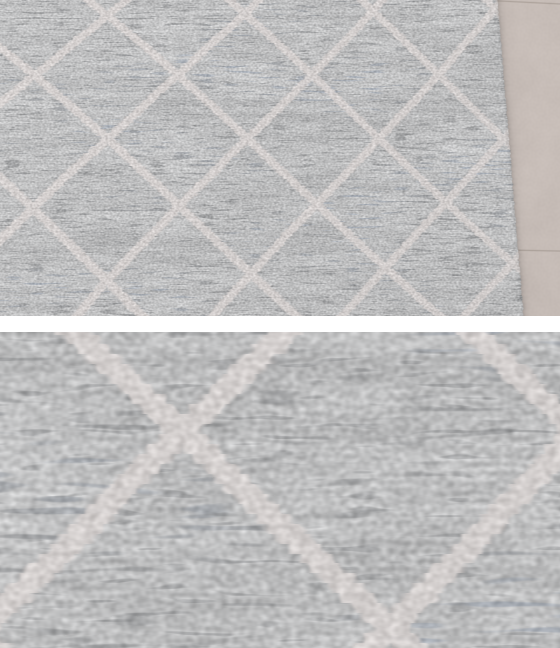
Top, the full canvas; bottom, a detail of the centre.
Give the GLSL for this pattern, as a Shadertoy shader.

```glsl
// Flat-woven pale grey rug with a cream diamond lattice, its right edge lying on beige floor tiles.

const vec3 GROUND_COLOR = vec3(0.748, 0.750, 0.753);
const vec3 STREAK_GREY  = vec3(0.570, 0.575, 0.582);
const vec3 STREAK_BLUE  = vec3(0.625, 0.660, 0.710);
const vec3 LINE_COLOR   = vec3(0.838, 0.818, 0.812);
const vec3 TILE_COLOR   = vec3(0.785, 0.746, 0.724);
const vec3 GROUT_COLOR  = vec3(0.660, 0.620, 0.590);
const float HALF_CELL   = 0.21;    // half a diamond, in canvas heights
const float LINE_HALF   = 0.0126;  // half the width of a lattice line
const float LINE_SOFT   = 0.0022;  // softness of the woolly line edge
const float KNOT        = 0.0105;  // height of one step along a line
const vec2 WEAVE        = vec2(0.0125, 0.0092); // thread period
const float EDGE_TOP    = 1.574;   // right border of the rug
const float EDGE_SLOPE  = 0.083;
const float GROUT_HALF  = 0.0018;
const float TAU         = 6.2831853;

float hash(vec2 cell) {
    uvec2 q = uvec2(ivec2(cell)) * uvec2(1597u, 3812u) + 7919u;
    uint h = (q.x ^ (q.y << 7)) * 747797u;
    h = (h ^ (h >> 15)) * 739981u;
    h = (h ^ (h >> 13)) * 915751u;
    return float((h ^ (h >> 16)) & 65535u) / 65535.0;
}

float cornerGradient(vec2 cell, vec2 offset) {
    float angle = TAU * hash(cell);
    return dot(vec2(cos(angle), sin(angle)), offset);
}

float gradientNoise(vec2 p) {
    vec2 i = floor(p), f = p - i;
    vec2 u = f * f * f * (f * (f * 6.0 - 15.0) + 10.0);
    vec2 e = vec2(1.0, 0.0);
    return mix(mix(cornerGradient(i, f), cornerGradient(i + e, f - e), u.x),
               mix(cornerGradient(i + e.yx, f - e.yx), cornerGradient(i + 1.0, f - 1.0), u.x), u.y);
}

// Perspective: canvas position (y downward) to half-cell lattice coordinates.
vec2 latticeCoord(vec2 p) {
    float y = p.y - 0.439;
    float x = p.x - 0.057 * (p.x - 0.35) * y;
    float column = -0.445 + x * (4.136 + 0.336 * x);
    float row = y * (4.77 + 0.12 * p.x + (0.9 * p.x - 1.15) * y);
    return vec2(column, row);
}

// Distance to the nearest of both families of diagonals.
float latticeDistance(vec2 g) {
    vec2 d = abs(mod(vec2(g.x + g.y, g.x - g.y), 2.0) - 1.0);
    return min(d.x, d.y) * HALF_CELL * 0.7071;
}

// Yarn relief with alternate threads offset, plus irregular thickness.
float weaveRelief(vec2 p) {
    vec2 q = p / WEAVE;
    q.y += 0.35 * gradientNoise(p * vec2(9.0, 14.0));
    float shift = 0.5 * mod(floor(q.y), 2.0);
    float threads = sin(TAU * (q.x + shift)) * 0.5 + cos(TAU * q.y) * 0.5;
    float yarn = gradientNoise(p * vec2(95.0, 140.0));
    float fibre = gradientNoise(p * vec2(135.0, 175.0) + 200.0);
    return 0.018 * threads + 0.090 * yarn + 0.085 * fibre;
}

vec3 rugGround(vec2 p) {
    float broad = gradientNoise(p * vec2(1.6, 7.0) + 31.0);
    float bands = gradientNoise(p * vec2(4.5, 45.0) + 57.0);
    float fine = gradientNoise(p * vec2(20.0, 145.0) + 11.0);
    float dashes = gradientNoise(p * vec2(13.0, 112.0) + 83.0);
    float blueArea = smoothstep(-0.10, 0.45, gradientNoise(p * vec2(2.3, 6.0) + 140.0));

    vec3 color = GROUND_COLOR + 0.045 * broad + 0.055 * bands + 0.085 * fine;
    vec3 streak = mix(STREAK_GREY, STREAK_BLUE, blueArea);
    float dash = smoothstep(0.16, 0.46, dashes + 0.25 * broad);
    color = mix(color, streak, 0.66 * dash);
    float thin = smoothstep(0.24, 0.50, fine - 0.25 * bands);
    return mix(color, STREAK_GREY, 0.60 * thin);
}

vec3 rugColor(vec2 p, float px) {
    // The lattice advances in small weft steps
    float snappedY = (floor(p.y / KNOT) + 0.5) * KNOT;
    vec2 stepped = vec2(p.x, mix(p.y, snappedY, 0.55));
    vec2 g = latticeCoord(stepped) + 0.012 * gradientNoise(p * 7.0 + 9.0);
    float ragged = 0.0050 * gradientNoise(p * vec2(70.0, 95.0) + 25.0);
    float d = latticeDistance(g) - LINE_HALF + ragged;
    float soft = LINE_SOFT + 0.7 * px;
    float line = 1.0 - smoothstep(-soft, soft, d);

    vec3 ground = rugGround(p) * (1.0 - 0.03 * exp(-max(d, 0.0) / 0.004));
    vec3 cream = LINE_COLOR + 0.065 * gradientNoise(p * vec2(75.0, 100.0) + 44.0);
    vec3 color = mix(ground, cream, 0.90 * line);
    return color + weaveRelief(p) * mix(1.0, 0.85, line);
}

vec3 floorColor(vec2 p, float edge, float px) {
    float mottling = gradientNoise(p * vec2(9.0, 6.0)) + 0.5 * gradientNoise(p * 27.0 + 5.0);
    vec3 color = TILE_COLOR + 0.022 * mottling + 0.012 * gradientNoise(p * 110.0);
    float joint = min(abs(p.y - 0.793 - 0.02 * (p.x - 1.7)), abs(p.y - 0.004 - 0.05 * (p.x - 1.6)));
    color = mix(color, GROUT_COLOR, 0.9 * (1.0 - smoothstep(GROUT_HALF - px, GROUT_HALF + px, joint)));
    return color * (1.0 - 0.16 * exp(-max(edge, 0.0) / 0.010));
}

void mainImage(out vec4 fragColor, in vec2 fragCoord) {
    float px = 1.0 / iResolution.y;
    vec2 p = vec2(fragCoord.x, iResolution.y - fragCoord.y) * px;

    // Slightly frayed border between rug and floor
    float edge = p.x - EDGE_TOP - EDGE_SLOPE * p.y + 0.004 * gradientNoise(vec2(3.3, p.y * 110.0));
    float onFloor = smoothstep(-px, px, edge);
    vec3 rug = rugColor(p, px) * (1.0 - 0.07 * smoothstep(-0.012, 0.0, edge));
    vec3 color = mix(rug, floorColor(p, edge, px), onFloor);

    // Soft daylight, brighter at the upper left
    color *= 1.012 - 0.012 * p.x + 0.012 * (0.5 - p.y);
    fragColor = vec4(clamp(color, 0.0, 1.0), 1.0);
}
```
